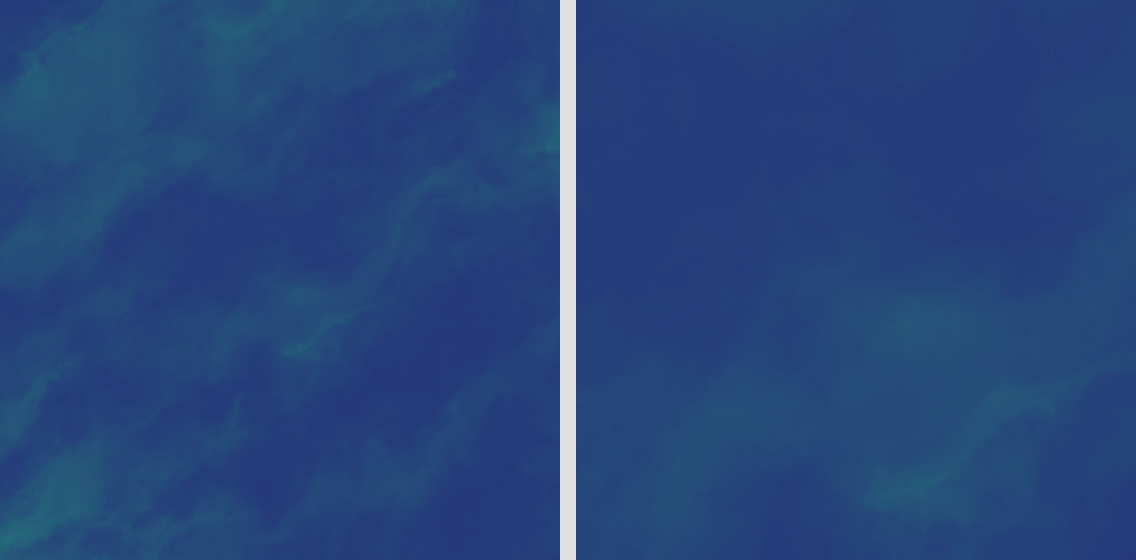
Left: the whole. Right: its middle third, enlarged.
Write a three.js fragment shader that draws this texture.

```glsl
// Deep blue misty clouds with faint teal wisps drifting along a rising diagonal.
varying vec2 vUv;

float hash(vec2 cell) {
  vec3 p = fract(vec3(cell.xyx) * 0.1031);
  p += dot(p, p.yzx + 33.33);
  return fract((p.x + p.y) * p.z);
}

float valueNoise(vec2 p) {
  vec2 cell = floor(p);
  vec2 f = fract(p);
  f = f * f * f * (f * (f * 6.0 - 15.0) + 10.0);
  float low = mix(hash(cell), hash(cell + vec2(1.0, 0.0)), f.x);
  float high = mix(hash(cell + vec2(0.0, 1.0)), hash(cell + vec2(1.0, 1.0)), f.x);
  return mix(low, high, f.y);
}

// Layered noise, each octave turned slightly to hide the lattice.
float fbm(vec2 p) {
  mat2 turn = mat2(0.96, 0.28, -0.28, 0.96);
  float sum = 0.0;
  float amplitude = 0.42;
  for (int i = 0; i < 7; i++) {
    sum += amplitude * valueNoise(p);
    p = turn * p * 2.03 + 17.3;
    amplitude *= 0.58;
  }
  return sum;
}

void main() {
  // Axes along and across the drift, stretched into long bands.
  vec2 drift = vec2(0.79, 0.613);
  vec2 banded = vec2(dot(vUv, drift) * 1.4, dot(vUv, vec2(-drift.y, drift.x)) * 5.2);

  // Ragged edges from an isotropic warp.
  vec2 warp = vec2(fbm(vUv * 6.0 + 3.7), fbm(vUv * 6.0 + 41.2)) - 0.5;
  banded += warp * vec2(0.4, 0.8);

  // Broad banks of mist with smaller puffs.
  float cloud = 0.65 * fbm(banded + 12.0) + 0.35 * fbm(vUv * 7.0 + warp + 71.0);

  // Long thin bright creases, only where the mist is thick.
  float crease = 1.0 - abs(2.0 * valueNoise(banded * vec2(0.6, 0.9) + vec2(53.4, 28.6)) - 1.0);
  float wisp = pow(crease, 6.0) * smoothstep(0.42, 0.62, cloud);

  // Soft floor keeps the dark gaps even.
  float lift = 0.38 * cloud + 0.085 * wisp - 0.135;
  float green = 0.222 + 0.5 * (lift + sqrt(lift * lift + 0.0005));
  gl_FragColor = vec4(0.147, min(green, 0.42), 0.48, 1.0);
}
```
